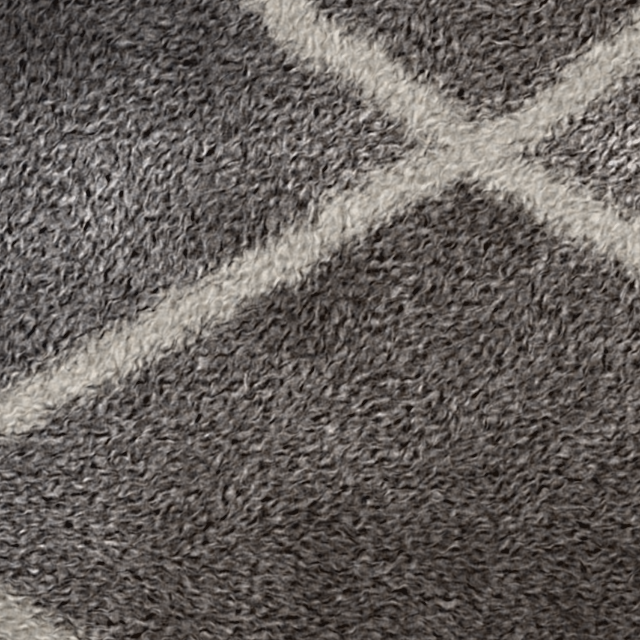
This texture is drawn by a Shadertoy shader. Its source:

```glsl
vec2 hashGradient(vec2 cell) {
    vec3 p = fract(cell.xyx * vec3(0.1031, 0.1030, 0.0973));
    p += dot(p, p.yzx + 33.33);
    return 2.0 * fract((p.xx + p.yz) * p.zy) - 1.0;
}

float gradientNoise(vec2 p) {
    vec2 i = floor(p), f = fract(p);
    vec2 u = f * f * f * (f * (f * 6.0 - 15.0) + 10.0);
    float a = dot(hashGradient(i), f);
    float b = dot(hashGradient(i + vec2(1, 0)), f - vec2(1, 0));
    float c = dot(hashGradient(i + vec2(0, 1)), f - vec2(0, 1));
    float d = dot(hashGradient(i + vec2(1, 1)), f - vec2(1, 1));
    return mix(mix(a, b, u.x), mix(c, d, u.x), u.y);
}

float fbm(vec2 p, int octaves) {
    float sum = 0.0, gain = 1.0;
    for (int i = 0; i < octaves; i++) {
        sum += gain * gradientNoise(p);
        p = mat2(1.6, 1.2, -1.2, 1.6) * p + 7.3;
        gain *= 0.5;
    }
    return sum;
}

float segmentDistance(vec2 p, vec2 a, vec2 b) {
    vec2 pa = p - a, ba = b - a;
    return length(pa - ba * clamp(dot(pa, ba) / dot(ba, ba), 0.0, 1.0));
}

float pool(vec2 p, vec2 centre, vec2 radius) {
    vec2 q = (p - centre) / radius;
    return exp(-dot(q, q));
}

// Direction in which the pile is brushed, with tufts turning aside
float pileAngle(vec2 p) {
    float lean = mix(-0.1, 0.75, smoothstep(0.05, 0.4, p.y));
    lean += 0.3 * pool(p, vec2(0.2, 0.6), vec2(0.3, 0.2));
    return lean + 0.9 * fbm(p * 7.0 + 3.1, 2) + 1.2 * gradientNoise(p * 40.0);
}

// Noise smeared along the pile, giving short strands
float strands(vec2 p, vec2 direction, float frequency, float reach) {
    float sum = 0.0;
    for (int i = -2; i <= 2; i++) {
        sum += gradientNoise((p + direction * reach * float(i) * 0.5) * frequency);
    }
    return sum / 5.0;
}

// Signed distance to the pale woven lines, negative inside
float lineDistance(vec2 p) {
    float rising = segmentDistance(p, vec2(-0.1, 0.29), vec2(0.39, 0.564));
    rising = min(rising, segmentDistance(p, vec2(0.39, 0.564), vec2(0.61, 0.705)));
    rising = min(rising, segmentDistance(p, vec2(0.61, 0.705), vec2(0.84, 0.81)));
    rising = min(rising, segmentDistance(p, vec2(0.84, 0.81), vec2(1.1, 1.02)));
    float falling = segmentDistance(p, vec2(0.37, 1.07), vec2(0.47, 0.955));
    falling = min(falling, segmentDistance(p, vec2(0.47, 0.955), vec2(0.58, 0.89)));
    falling = min(falling, segmentDistance(p, vec2(0.58, 0.89), vec2(0.74, 0.76)));
    falling = min(falling, segmentDistance(p, vec2(0.74, 0.76), vec2(1.1, 0.56)));
    float corner = segmentDistance(p, vec2(-0.1, 0.11), vec2(0.12, -0.045));
    return min(min(rising - 0.037, falling - 0.040), corner - 0.046);
}

// Broad light and shade over the grey pile
float greyLevel(vec2 p) {
    float level = 0.335;
    level += 0.10 * pool(p, vec2(0.14, 0.70), vec2(0.30, 0.18));
    level += 0.14 * pool(p, vec2(0.98, 0.77), vec2(0.13, 0.10));
    level += 0.08 * pool(p, vec2(0.52, 0.76), vec2(0.16, 0.07));
    level += 0.04 * pool(p, vec2(0.10, 0.27), vec2(0.20, 0.16));
    level += 0.04 * pool(p, vec2(0.52, 0.35), vec2(0.20, 0.08));
    level -= 0.08 * pool(p, vec2(0.50, 0.53), vec2(0.14, 0.07));
    level -= 0.07 * pool(p, vec2(0.76, 0.68), vec2(0.10, 0.05));
    level -= 0.06 * pool(p, vec2(0.37, 0.68), vec2(0.09, 0.06));
    level -= 0.11 * pool(p, vec2(0.02, 0.96), vec2(0.20, 0.13));
    level -= 0.05 * pool(p, vec2(0.33, 0.90), vec2(0.07, 0.10));
    level -= 0.10 * pool(p, vec2(0.90, 0.02), vec2(0.60, 0.22));
    return level + 0.07 * fbm(p * 9.0, 3);
}

void mainImage(out vec4 fragColor, in vec2 fragCoord) {
    vec2 uv = fragCoord / iResolution.xy;

    // Strand relief: clumps, strands and fine fibres
    float angle = pileAngle(uv);
    vec2 direction = vec2(cos(angle), sin(angle));
    vec2 warped = uv + 0.005 * vec2(gradientNoise(uv * 70.0), gradientNoise(uv * 70.0 + 19.7));
    float relief = 4.3 * strands(warped, direction, 98.0, 0.0055);
    relief += 4.6 * strands(warped + 0.37, direction, 160.0, 0.0038);
    relief += 0.8 * gradientNoise(warped * 42.0 + 8.0);
    relief += 0.9 * gradientNoise(uv * 215.0);

    // Tufts scatter the borders between pale and grey pile
    float edge = lineDistance(uv) + 0.020 * fbm(uv * 18.0, 2);
    edge += 0.016 * gradientNoise(warped * 60.0 + 11.0) - 0.004 * relief;
    float pale = 1.0 - smoothstep(-0.028, 0.024, edge);

    // Tone of each pile, with deeper gaps among the grey strands
    float grey = greyLevel(uv) * (1.0 + 0.45 * relief);
    float cream = 0.675 - 0.08 * pool(uv, vec2(0.0), vec2(0.2));
    cream += 0.05 * fbm(uv * 12.0 + 5.0, 2) + 0.085 * relief;
    float tone = clamp(mix(grey, cream, pale), 0.07, 0.84);

    // Warm tint, cooler on the left, with slight variation per strand
    float warmth = mix(0.010, 0.022, smoothstep(0.0, 0.7, uv.x + 0.4 - 0.6 * uv.y));
    warmth = mix(warmth, 0.032, pale) + 0.022 * gradientNoise(uv * 80.0 + 41.0);
    vec3 color = tone + warmth * vec3(0.9, 0.0, -1.0);
    color.g += mix(-0.007, 0.004, pale);
    fragColor = vec4(clamp(color, 0.0, 1.0), 1.0);
}
```
